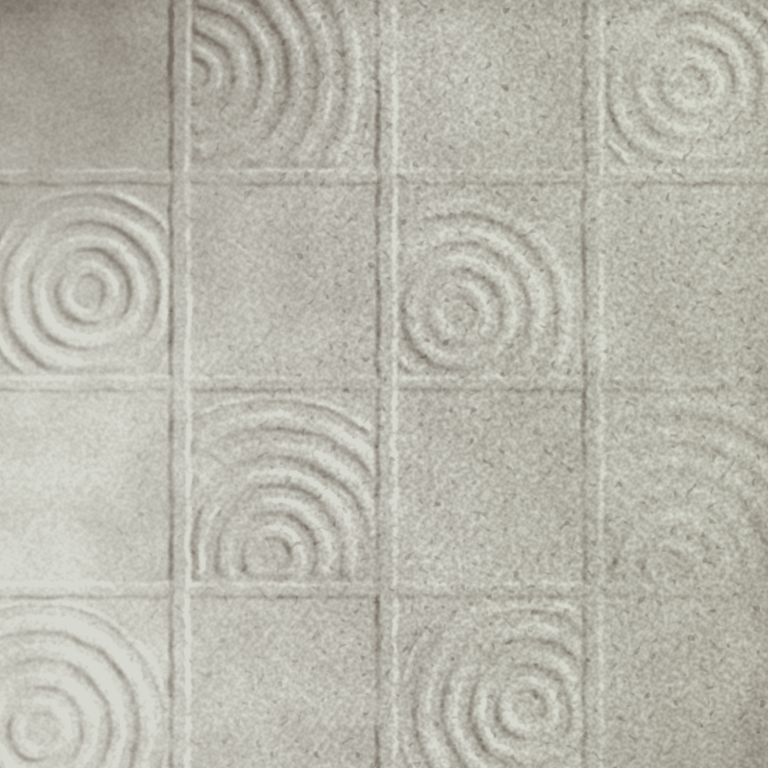
This pattern is drawn by a WebGL 2 fragment shader. Its source:

```glsl
#version 300 es
precision highp float;
// Sand-textured relief of four by four square tiles with raised seams.
// Alternate tiles hold off-centre concentric ridges, clipped to the tile.
// A height function is lit from the upper right, then worn and grained.

uniform vec2 u_resolution;
out vec4 fragColor;

vec2 gradientAt(vec2 corner) {
    float angle = 6.2832 * fract(sin(dot(corner, vec2(127.1, 311.7))) * 43758.5);
    return vec2(cos(angle), sin(angle));
}

float gradientNoise(vec2 p) {
    vec2 i = floor(p), f = p - i;
    vec2 w = f * f * f * (f * (f * 6.0 - 15.0) + 10.0);
    vec2 r = vec2(1.0, 0.0);
    float low = mix(dot(gradientAt(i), f), dot(gradientAt(i + r), f - r), w.x);
    float high = mix(dot(gradientAt(i + r.yx), f - r.yx), dot(gradientAt(i + 1.0), f - 1.0), w.x);
    return mix(low, high, w.y);
}

// Ring centre within a tile: each row has a mean place and a left-right spread
vec2 ringCentre(vec2 cell) {
    int row = int(clamp(cell.y, 0.0, 3.0));
    float side = cell.x > 1.5 ? 1.0 : -1.0;
    return vec2(vec4(0.50, 0.415, 0.45, 0.26)[row] + side * vec4(0.18, -0.035, -0.10, 0.21)[row],
                vec4(0.375, 0.135, 0.39, 0.47)[row] + side * vec4(0.05, -0.035, -0.05, -0.02)[row]);
}

// Concentric ridges, a little wider apart as they grow
float ringHeight(vec2 p) {
    vec2 cell = floor(p), local = p - cell;
    if (mod(cell.x + cell.y, 2.0) > 0.5) return 0.0;
    vec2 centre = ringCentre(cell);
    vec2 reach = max(centre, 1.0 - centre);
    float outer = max(reach.x, reach.y) - 0.05;
    float radius = length(local - centre);
    float wave = cos(6.2832 * pow(radius / 0.115, 0.93));
    float ridge = smoothstep(-0.75, 0.85, wave);
    ridge *= smoothstep(0.05, 0.08, radius) * (1.0 - smoothstep(outer - 0.02, outer + 0.01, radius));
    vec2 edge = min(local, 1.0 - local);
    return ridge * smoothstep(0.04, 0.1, min(edge.x, edge.y));
}

// Flat-topped seams; the horizontal ones are lower and narrower
float seamHeight(vec2 p) {
    vec2 d = abs(p - floor(p + 0.5));
    float upright = 1.0 - smoothstep(0.03, 0.054, d.x);
    float level = 1.0 - smoothstep(0.018, 0.044, d.y);
    return max(upright, 0.65 * level);
}

void main() {
    vec2 uv = gl_FragCoord.xy / u_resolution;
    vec2 p = (uv - vec2(0.503, 0.5)) / 0.269 + 2.0;
    p += 0.014 * vec2(gradientNoise(uv * 27.0), gradientNoise(uv * 27.0 + 51.0));

    // Slope towards the light
    vec2 toLight = 0.015 * vec2(0.8, 0.6);
    float ringSlope = ringHeight(p - toLight) - ringHeight(p + toLight);
    float seamSlope = seamHeight(p - toLight) - seamHeight(p + toLight);

    // Relief wears away to the right, most of all low down
    float wear = 1.0 - 0.25 * smoothstep(0.3, 0.9, uv.x);
    wear *= 1.0 - 0.5 * smoothstep(0.74, 0.82, uv.x) * (1.0 - smoothstep(0.35, 0.6, uv.y));
    wear *= clamp(0.95 + 0.8 * gradientNoise(uv * 9.0 + 7.0) + 0.9 * gradientNoise(uv * 44.0), 0.25, 1.5);
    float slope = wear * (0.62 * ringSlope + 0.66 * seamSlope);
    float tone = 0.7 + slope * (slope < 0.0 ? 1.2 : 0.85);
    tone += 0.14 * wear * ringHeight(p);

    // Broad light: pale left side, dim top and lower right corner
    vec2 fromPale = (uv - vec2(0.04, 0.28)) * vec2(1.5, 1.0);
    tone += 0.42 * exp(-8.0 * dot(fromPale, fromPale));
    tone -= 0.85 * exp(-5.5 * length(uv - vec2(0.0, 1.02)));
    tone -= 0.5 * exp(-5.0 * length(uv - vec2(1.02, 0.0)));
    tone -= 0.22 * smoothstep(0.6, 1.0, uv.y) * (1.0 - smoothstep(0.3, 0.6, uv.x));
    tone -= 0.2 * smoothstep(0.96, 1.0, uv.y) + 0.15 * smoothstep(0.95, 1.0, uv.x);
    tone += 0.24 * gradientNoise(uv * 5.0) + 0.24 * gradientNoise(uv * 17.0 + 3.0);

    // Sand grain on a turned lattice, with sparse dark specks, coarser to the right
    vec2 sand = mat2(0.8, 0.6, -0.6, 0.8) * uv;
    float grain = gradientNoise(sand * 107.3) + gradientNoise(sand * 193.7 + 31.0);
    tone += grain * mix(0.25, 0.48, smoothstep(0.05, 0.6, uv.x));
    float speck = smoothstep(0.3, 0.5, gradientNoise(sand * 86.6 + 17.0));
    tone -= 0.48 * speck * smoothstep(-0.1, 0.5, uv.x);

    vec3 shadow = vec3(0.60, 0.58, 0.54);
    vec3 light = vec3(0.795, 0.795, 0.758);
    vec3 colour = mix(shadow, light, clamp(tone, -0.7, 1.25));
    colour.rb -= vec2(0.006, 0.012) * smoothstep(0.4, 1.0, uv.x);
    fragColor = vec4(colour, 1.0);
}
```
